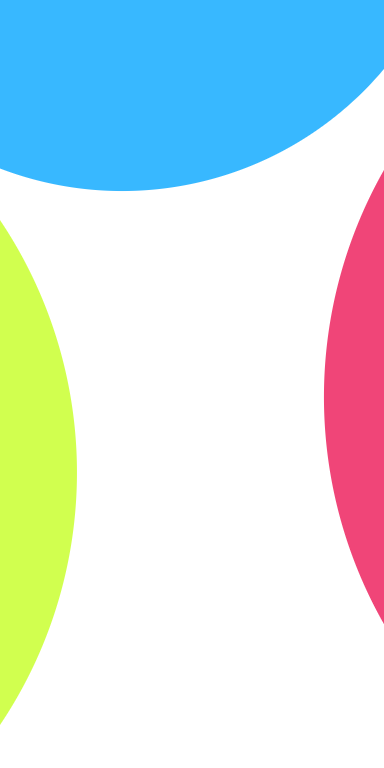
Write a WebGL 2 fragment shader that draws this background.

```glsl
#version 300 es
precision highp float;
// Three large flat discs reach in from the top, left and right edges
// of a white field. Each disc is a circle distance function whose
// edge is smoothed over about one pixel.

uniform vec2 u_resolution;
out vec4 fragColor;

const vec3 WHITE = vec3(1.0);
const vec3 SKY_BLUE = vec3(0.22, 0.72, 1.0);
const vec3 LIME = vec3(0.82, 1.0, 0.31);
const vec3 ROSE = vec3(0.94, 0.27, 0.47);

// Signed distance to a circle, negative inside
float circleDistance(vec2 point, vec2 center, float radius) {
    return length(point - center) - radius;
}

// Coverage of a shape from its signed distance
float coverage(float signedDistance, float pixelSize) {
    return clamp(0.5 - signedDistance / pixelSize, 0.0, 1.0);
}

// Lay a flat disc over the colour below it
vec3 paintDisc(vec3 below, vec3 color, vec2 point, vec2 center, float radius, float pixelSize) {
    float signedDistance = circleDistance(point, center, radius);
    return mix(below, color, coverage(signedDistance, pixelSize));
}

void main() {
    // One unit is the canvas width; the height is two units
    float pixelSize = 1.0 / u_resolution.x;
    vec2 point = gl_FragCoord.xy * pixelSize;

    vec3 color = WHITE;
    color = paintDisc(color, SKY_BLUE, point, vec2(0.318, 2.393), 0.8905, pixelSize);
    color = paintDisc(color, LIME, point, vec2(-0.978, 0.7695), 1.1784, pixelSize);
    color = paintDisc(color, ROSE, point, vec2(2.040, 0.966), 1.1964, pixelSize);

    fragColor = vec4(color, 1.0);
}
```
